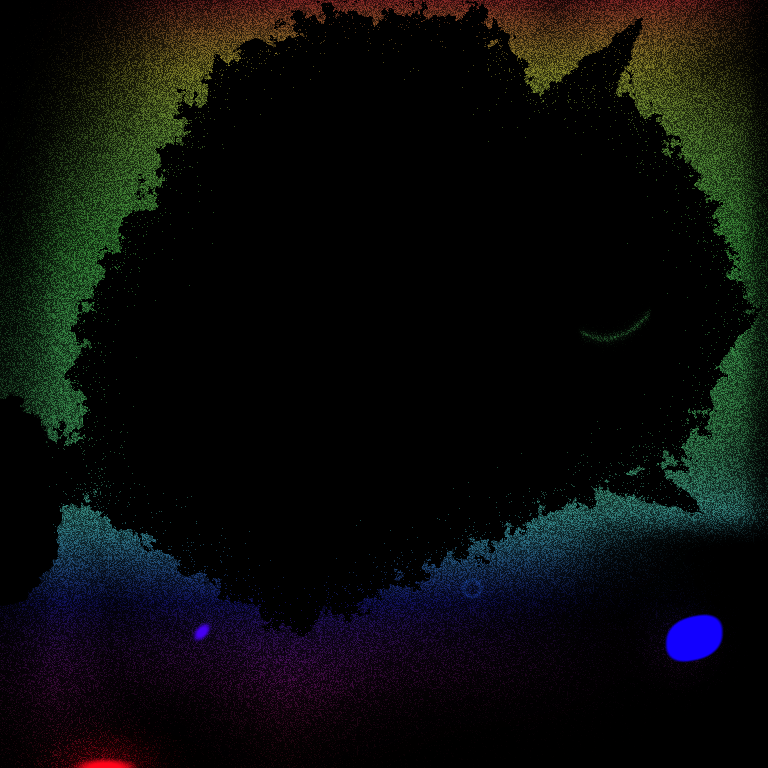
Write a WebGL 1 fragment shader that draws this background.

```glsl
precision highp float;
uniform vec2 u_resolution;

const vec3 BLUE = vec3(0.07, 0.0, 1.0);
const vec3 VIOLET = vec3(0.27, 0.0, 0.95);
const vec3 RED = vec3(1.0, 0.02, 0.1);

// Noise
float hash(vec2 p) {
  vec3 q = fract(p.xyx * 0.1031);
  q += dot(q, q.yzx + 33.33);
  return fract((q.x + q.y) * q.z);
}
float corner(vec2 cell, vec2 offset) {
  float angle = 6.2832 * hash(cell);
  return dot(vec2(cos(angle), sin(angle)), offset);
}
float gradientNoise(vec2 p) {
  vec2 i = floor(p), f = fract(p), e = vec2(1.0, 0.0);
  vec2 w = f * f * f * (f * (f * 6.0 - 15.0) + 10.0);
  float low = mix(corner(i, f), corner(i + e, f - e), w.x);
  float high = mix(corner(i + e.yx, f - e.yx), corner(i + e.xx, f - e.xx), w.x);
  return mix(low, high, w.y);
}
float fbm(vec2 p) {
  float sum = 0.0, amplitude = 1.0;
  for (int i = 0; i < 4; i++) {
    sum += amplitude * gradientNoise(p);
    p = p * 2.1 + 17.3;
    amplitude *= 0.68;
  }
  return sum;
}

// Signed distance to the line a-b, positive on its left
float edge(vec2 p, vec2 a, vec2 b) {
  vec2 d = normalize(b - a);
  return dot(p - a, vec2(-d.y, d.x));
}
float triangle(vec2 p, vec2 a, vec2 b, vec2 c) {
  return max(edge(p, a, b), max(edge(p, b, c), edge(p, c, a)));
}
float ellipse(vec2 p, vec2 center, vec2 radius) {
  return (length((p - center) / radius) - 1.0) * min(radius.x, radius.y);
}
float bodyShape(vec2 p) {
  float brow = max(edge(p, vec2(0.697, 0.885), vec2(0.814, 0.885)),
               max(edge(p, vec2(0.814, 0.885), vec2(0.898, 0.785)),
                   edge(p, vec2(0.898, 0.785), vec2(0.979, 0.609))));
  float d = min(brow, edge(p, vec2(0.635, 0.984), vec2(0.697, 0.885)));
  d = max(d, edge(p, vec2(0.979, 0.609), vec2(0.894, 0.412)));
  d = max(d, edge(p, vec2(0.885, 0.408), vec2(0.378, 0.171)));
  d = max(d, edge(p, vec2(0.378, 0.171), vec2(0.117, 0.342)));
  d = max(d, edge(p, vec2(0.117, 0.342), vec2(0.103, 0.485)));
  d = max(d, edge(p, vec2(0.100, 0.492), vec2(0.101, 0.620)));
  d = max(d, edge(p, vec2(0.125, 0.628), vec2(0.281, 0.920)));
  d = max(d, edge(p, vec2(0.281, 0.920), vec2(0.430, 0.990)));
  return max(d, p.y - 0.988);
}
float silhouette(vec2 p, float rough) {
  float d = min(bodyShape(p), ellipse(p, vec2(0.094, 0.388), vec2(0.048))) + rough;
  float ear = triangle(p, vec2(0.690, 0.868), vec2(0.837, 0.977), vec2(0.800, 0.868));
  float chin = triangle(p, vec2(0.768, 0.368), vec2(0.855, 0.395), vec2(0.927, 0.325));
  float lobe = ellipse(p, vec2(0.0, 0.345), vec2(0.082, 0.135));
  return min(d, min(min(ear, chin), lobe) + 0.3 * rough);
}

// Rainbow running from the top edge down
vec3 spectrum(float depth) {
  float hue = 0.39 * (1.0 - exp(-6.0 * depth)) + 0.61 * smoothstep(0.52, 1.08, depth);
  vec3 wheel = clamp(abs(fract(hue + vec3(0.0, 0.667, 0.333)) * 6.0 - 3.0) - 1.0, 0.0, 1.0);
  float saturation = mix(0.72, 0.6, smoothstep(0.0, 0.25, depth));
  return mix(vec3(1.0), wheel, saturation + 0.22 * smoothstep(0.65, 0.8, depth));
}
float speckle(float density, float grain) {
  return 0.82 * mix(0.5 * density * density, max(grain + density - 1.0, 0.0), 0.55);
}
float halo(vec2 p, vec2 center, vec2 radius) {
  vec2 q = (p - center) / radius;
  return exp(-dot(q, q));
}

void main() {
  vec2 p = gl_FragCoord.xy / u_resolution;
  vec2 cell = floor(p * 768.0);
  float grain = hash(cell + 7.0);
  float d = silhouette(p, 0.03 * fbm(p * 32.0));
  float outside = smoothstep(-0.001, 0.001, d);

  // Glow around the dark mass, dim at the sides and lower right
  float away = max(silhouette(p, 0.0), 0.0) / 0.15;
  float glow = 0.92 * exp(-away * away) * mix(0.7, 1.0, smoothstep(0.16, 0.32, p.y));
  glow *= mix(0.55, 1.0, smoothstep(0.0, 0.09, p.x) * smoothstep(1.0, 0.96, p.x));
  glow = max(glow, 0.6 * halo(p, vec2(0.38, 0.18), vec2(0.42, 0.11)));
  glow *= 1.0 - smoothstep(0.70, 0.96, p.x) * (1.0 - smoothstep(0.28, 0.34, p.y));
  glow += 0.4 * halo(p, vec2(0.89, 0.165), vec2(0.05));

  // Thin curved arc with loose grains
  float arc = p.y - 0.561 - 9.5 * (p.x - 0.787) * (p.x - 0.787);
  float span = smoothstep(0.748, 0.762, p.x) * smoothstep(0.852, 0.842, p.x);
  glow = glow * outside + 0.75 * span * exp(-abs(arc + 0.002) / 0.006);
  float stray = 0.08 * exp(min(d, 0.0) / 0.02) * (1.0 - outside);
  stray *= smoothstep(0.06, 0.1, p.x);
  float light = speckle(glow, grain) + 0.3 * step(1.0 - stray, hash(cell + 91.0));
  vec3 color = spectrum(1.0 - p.y) * light;

  // Faint ring and solid lamps
  float ring = abs(length(p - vec2(0.615, 0.234)) - 0.011);
  color += 0.2 * vec3(0.1, 0.35, 0.8) * smoothstep(0.004, 0.001, ring);
  vec2 q = p - vec2(0.904, 0.169);
  q = abs(vec2(q.x, q.y - 0.2 * q.x) / vec2(0.037, 0.029));
  color = mix(color, BLUE, smoothstep(1.15, 0.8, pow(q.x, 2.4) + pow(q.y, 2.4)));
  vec2 spark = p - vec2(0.263, 0.177);
  spark.y -= 0.5 * spark.x;
  color = mix(color, VIOLET, smoothstep(1.3, 0.4, length(spark / vec2(0.011, 0.01))));

  // Red light rising from the floor
  color += RED * speckle(0.8 * halo(p, vec2(0.137, 0.0), vec2(0.08, 0.05)), grain);
  float core = length((p - vec2(0.137, 0.0)) / vec2(0.042, 0.013));
  gl_FragColor = vec4(mix(color, RED, smoothstep(1.15, 0.4, core)), 1.0);
}
```
